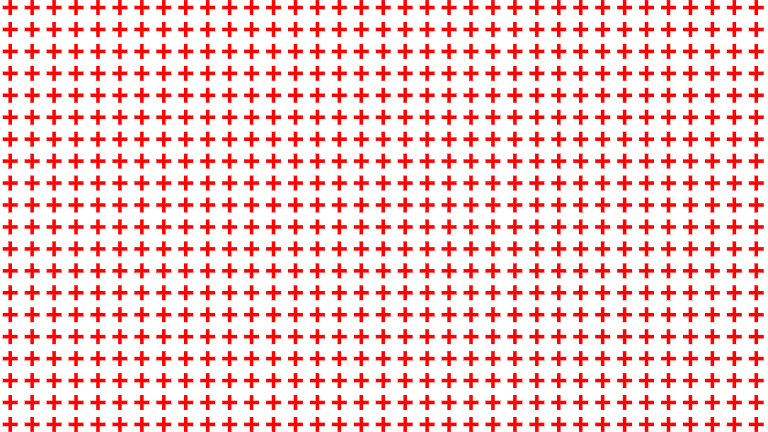
A WebGL 1 fragment shader for this pattern:

```glsl
precision highp float;

uniform vec2 u_resolution;

float boxDistance(vec2 p, vec2 halfSize) {
  vec2 d = abs(p) - halfSize;
  return max(d.x, d.y);
}

// Two equal bars crossing at the centre
float plusDistance(vec2 p) {
  vec2 bar = vec2(0.34, 0.081);
  return min(boxDistance(p, bar), boxDistance(p, bar.yx));
}

void main() {
  // Square cells, 35 across the canvas width
  float cellsPerPixel = 35.0 / u_resolution.x;
  vec2 grid = gl_FragCoord.xy * cellsPerPixel;
  vec2 cell = fract(grid - vec2(0.465, 0.345) + 0.5) - 0.5;

  // Edge coverage over one pixel
  float ink = clamp(0.5 - plusDistance(cell) / cellsPerPixel, 0.0, 1.0);

  vec3 white = vec3(1.0);
  vec3 red = vec3(1.0, 0.005, 0.005);
  gl_FragColor = vec4(mix(white, red, ink), 1.0);
}
```
